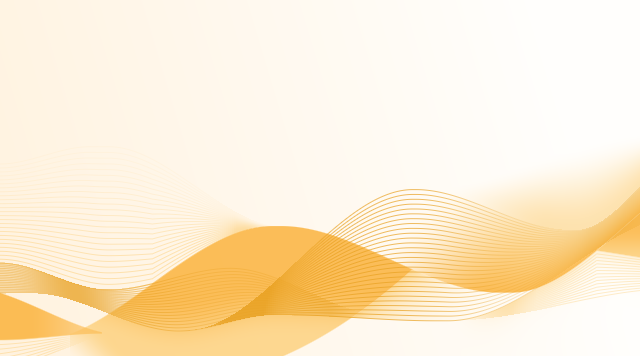
Reproduce this background procedurally as a WebGL 2 fragment shader.

```glsl
#version 300 es
precision highp float;
// Amber ribbons and fine line bundles flowing over a pale cream gradient.
// Each wave is a height curve made of eased rises and falls; ribbons fill the
// space between two curves, and bundles repeat thin lines across that space.

#define LINE_WIDTH 0.13
#define RIGHT_LINES 27.0
#define LEFT_LINES 17.0
#define FAINT_LINES 25.0
#define CREAM vec3(1.0, 0.948, 0.87)
#define WHITE vec3(1.0, 0.996, 0.988)
#define AMBER vec3(0.985, 0.725, 0.30)
#define HONEY vec3(0.99, 0.82, 0.50)
#define OCHRE vec3(0.91, 0.63, 0.13)

uniform vec2 u_resolution;
out vec4 fragColor;

// Heights below are in percent of the canvas width
float crest(float x) {
    return 2.2 + 18.1 * smoothstep(5.0, 42.5, x) - 10.4 * smoothstep(44.0, 78.0, x)
         + 20.5 * smoothstep(80.0, 115.0, x);
}

float archTop(float x) {
    return 4.0 + 22.0 * smoothstep(29.0, 64.5, x) - 6.4 * smoothstep(65.0, 89.0, x)
         + 13.5 * smoothstep(90.0, 110.0, x);
}

float archBase(float x) {
    return 9.9 - 6.0 * smoothstep(5.0, 28.0, x) + 2.6 * smoothstep(28.0, 43.0, x)
         - smoothstep(43.0, 68.0, x) + 17.0 * smoothstep(70.0, 108.0, x);
}

float leftTop(float x) {
    return 14.5 - 4.2 * smoothstep(0.0, 17.0, x) + 3.4 * smoothstep(17.0, 36.0, x)
         - 7.3 * smoothstep(36.0, 60.0, x);
}

// Antialiased mask, 1 where the signed value is positive
float inside(float h) {
    return clamp(0.5 + h / max(fwidth(h), 1e-4), 0.0, 1.0);
}

// Evenly spread lines between two heights, averaged where they crowd
float bundle(float y, float low, float high, float count) {
    float t = (y - low) / max(high - low, 0.05) * count;
    float density = max(length(vec2(dFdx(t), dFdy(t))), 1e-4);
    float width = LINE_WIDTH * u_resolution.x / 100.0;
    float dist = abs(fract(t + 0.5) - 0.5) / density;
    float crisp = min(width, 1.0) * clamp(0.5 + 0.5 * max(width, 1.0) - dist, 0.0, 1.0);
    float line = mix(crisp, min(width * density, 1.0), smoothstep(0.35, 0.8, density));
    return line * step(-0.5, t) * step(t, count + 0.5);
}

void main() {
    vec2 p = 100.0 * gl_FragCoord.xy / u_resolution.x;
    float x = p.x, y = p.y;
    float crestY = crest(x), topY = archTop(x), baseY = archBase(x), leftY = leftTop(x);

    // Diagonal background gradient
    vec3 color = mix(CREAM, WHITE, clamp((x + 0.3 * y) / 100.0, 0.0, 1.0));

    // Faint fan of lines at the upper left
    float fanLow = max(leftY, crestY);
    float fanTop = 30.0 + 2.7 * smoothstep(0.0, 14.0, x) - 12.4 * smoothstep(17.0, 44.0, x);
    float fanFade = 1.0 - smoothstep(0.0, 1.0, (y - fanLow) / max(fanTop - fanLow, 0.1));
    float fan = bundle(y, fanLow, fanTop, FAINT_LINES) * (1.0 - smoothstep(38.0, 43.0, x));
    color = mix(color, HONEY, fan * (0.1 + 0.6 * fanFade));

    // Soft glow over the right ribbon
    float glowTop = 25.3 + 9.5 * smoothstep(62.0, 102.0, x);
    float glow = 1.0 - smoothstep(0.0, 1.0, (y - topY) / max(glowTop - topY, 0.5));
    float glowMask = inside(y - topY) * smoothstep(69.0, 86.0, x);
    color = mix(color, HONEY, 0.62 * glow * glowMask);

    // Right ribbon, fading in from its diagonal left side
    float depth = dot(p - vec2(56.0, 7.3), vec2(0.77, -0.64));
    float lift = clamp((y - crestY) / max(topY - crestY, 0.1), 0.0, 1.0);
    float ribbon = inside(y - crestY) * inside(topY - y) * smoothstep(-3.0, 14.0, depth);
    color = mix(color, mix(AMBER, HONEY, lift), ribbon * mix(0.95, 0.62, lift) * step(50.0, x));

    // Main body, its pale spill to the right, and the lighter lower part
    float u = x - 44.3;
    float sideY = 0.44 * u + 0.0115 * u * u;
    float spill = inside(min(crestY, sideY) - y) * inside(y - baseY) * step(50.0, x);
    color = mix(color, HONEY, 0.8 * spill * exp(-max(sideY - y, 0.0) / 5.0));
    float body = inside(crestY - y) * inside(y - sideY) * smoothstep(10.0, 20.0, x + y)
               * step(11.0, x) * step(x, 66.0);
    float upper = smoothstep(-3.5, 5.0, y - baseY);
    color = mix(color, mix(HONEY, AMBER, upper), body * mix(0.85, 0.93, upper));

    // Wedges at both ends
    float wedgeTop = 10.9 - 7.7 * smoothstep(-6.0, 20.0, x);
    float wedgeLow = 2.5 + smoothstep(0.0, 16.0, x);
    float leftWedge = inside(wedgeTop - y) * inside(y - wedgeLow) * step(x, 16.0);
    color = mix(color, AMBER, leftWedge * mix(0.95, 0.6, smoothstep(4.0, 15.0, x)));
    float endLow = 16.4 - 0.16 * (x - 93.8);
    float endWedge = inside(crestY - y) * inside(y - endLow) * step(90.0, x);
    color = mix(color, mix(HONEY, AMBER, smoothstep(15.0, 20.0, y)), 0.92 * endWedge);

    // Pale haze and lines under the right ribbon
    float hazeLow = 5.5 + 5.0 * smoothstep(70.0, 105.0, x);
    float hazeTop = min(min(crestY, baseY), endLow);
    float haze = smoothstep(70.0, 80.0, x) * inside(hazeTop - y);
    color = mix(color, HONEY, 0.3 * haze * exp(-max(hazeTop - y, 0.0) / 1.8));
    color = mix(color, HONEY, 0.5 * haze * bundle(y, hazeLow, hazeTop, 14.0));

    // Line bundles on top
    float low = bundle(y, wedgeLow - 5.0 + 0.3 * x, wedgeLow, 7.0) * (1.0 - smoothstep(8.0, 15.0, x));
    color = mix(color, HONEY, 0.6 * low);
    float left = bundle(y, baseY, leftY, LEFT_LINES) * (1.0 - smoothstep(50.0, 58.0, x));
    color = mix(color, OCHRE, left * mix(0.85, 0.4, smoothstep(16.0, 34.0, x)));
    float right = bundle(y, baseY, topY, RIGHT_LINES) * smoothstep(27.0, 36.0, x);
    color = mix(color, OCHRE, right * mix(0.85, 0.3, smoothstep(64.0, 82.0, x)));

    fragColor = vec4(color, 1.0);
}
```
